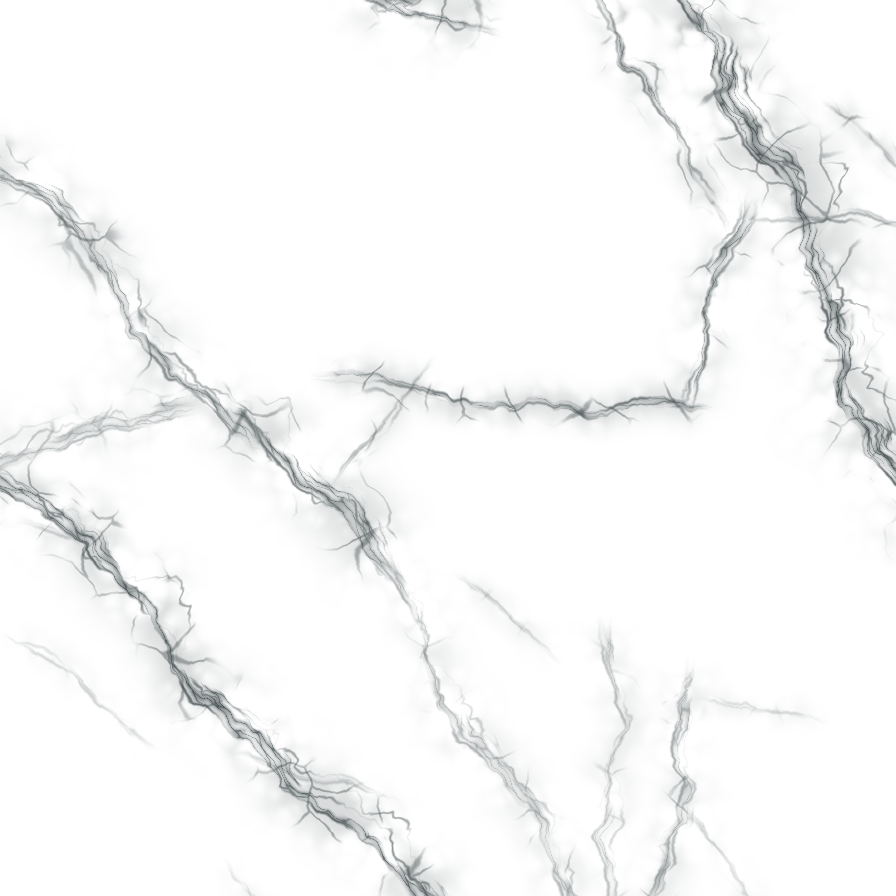
A Shadertoy shader for this texture:

```glsl
const vec3 STONE = vec3(1.0);
const vec3 INK = vec3(0.26, 0.30, 0.305);
const float BEND = 0.016;         // sideways wander of a vein
const float LINE = 0.0011;        // half width of a dark thread
const float HAZE = 0.20;          // strength of the pale cloud round veins
const float CRACK = 0.42;         // strength of the fine fracture web
const float CRACK_SCALE = 15.0;
const int HAIRS = 7;
const int WISPS = 2;

vec2 hash2(vec2 p) {
    return fract(sin(vec2(dot(p, vec2(127.1, 311.7)), dot(p, vec2(269.5, 183.3)))) * 43758.5);
}

// Cellular noise: x = distance to nearest seed, y = gap to the second nearest
vec2 cellular(vec2 p) {
    vec2 cell = floor(p), f = fract(p);
    float near1 = 8.0, near2 = 8.0;
    for (int j = -1; j <= 1; j++)
    for (int i = -1; i <= 1; i++) {
        vec2 o = vec2(i, j);
        float d = length(o + hash2(cell + o) - f);
        near2 = min(near2, max(near1, d));
        near1 = min(near1, d);
    }
    return vec2(near1, near2 - near1);
}

// Layered sines with bent phases, for jagged paths
float wander(float t, float seed) {
    float sum = 0.0, amp = 1.0, freq = 9.0;
    for (int k = 0; k < 5; k++) {
        float phase = seed * (2.3 + float(k));
        sum += amp * sin(freq * t + phase + 1.2 * sin(freq * 0.63 * t + phase));
        amp *= 0.55;
        freq *= 2.1;
    }
    return sum;
}

// Adds one vein to marble: x = ink, y = nearness to any vein
void addVein(inout vec2 marble, vec2 p, vec2 from, vec2 to, float width, float strength, float seed) {
    vec2 along = to - from;
    float len = length(along);
    along /= len;
    float t = dot(p - from, along);
    float s = dot(p - from, vec2(-along.y, along.x));
    if (t < -0.02 || t > len + 0.02 || abs(s) > 0.2) return;

    float fade = smoothstep(-0.02, 0.03, t) * smoothstep(-0.02, 0.03, len - t);
    float pinned = smoothstep(0.0, 0.15, t) * smoothstep(0.0, 0.15, len - t);
    s += BEND * pinned * wander(t, seed);
    float soft = 0.0012 + 0.5 / iResolution.y;

    // Translucent band: crisp on one side, ragged on the other
    vec2 fibre = cellular(vec2(t * 22.0 + s * 60.0, s * 140.0) + seed * 7.0);
    float swell = 0.5 + 0.5 * sin(t * 17.0 + seed * 3.0 + sin(t * 41.0 + seed));
    float w = width * (0.3 + 0.7 * swell) * (0.6 + 0.8 * fibre.x);
    float band = smoothstep(-soft, soft, s) * (1.0 - smoothstep(w * 0.6, w + soft, s));
    float tone = mix(0.14, 0.62, smoothstep(0.15, 0.9, fibre.x));
    tone += 0.3 * (1.0 - smoothstep(0.0, 0.15, fibre.y));
    float ink = band * tone;

    // Braided dark threads, broken along their length
    for (int k = 0; k < 3; k++) {
        float n = float(k);
        float offset = width * (0.42 * n + 0.3 * n * wander(t * 2.5, seed + n));
        float press = smoothstep(-0.5, 0.9, sin(t * (31.0 + 13.0 * n) + seed * 5.0 + n)
                      + 0.4 * sin(t * 97.0 + seed));
        float halfLine = LINE * (0.5 + press);
        float thread = 1.0 - smoothstep(halfLine - soft, halfLine + soft, abs(s - offset));
        ink = max(ink, thread * (0.2 + 0.6 * press) * (1.0 - 0.2 * n));
    }
    ink = clamp(ink * fade * strength, 0.0, 1.0);
    marble.x += ink * (1.0 - marble.x);

    float reach = (s - 0.4 * width) / (0.012 + width);
    marble.y = max(marble.y, exp(-reach * reach) * fade * strength);
}

void mainImage(out vec4 fragColor, in vec2 fragCoord) {
    vec2 p = fragCoord / iResolution.xy;
    vec2 q = p + 0.003 * vec2(wander(p.y * 4.0, 1.0), wander(p.x * 4.0, 4.0));
    vec2 marble = vec2(0.0);

    // Diagonal trunks
    addVein(marble, q, vec2(0.73, 1.05), vec2(1.04, 0.38), 0.036, 1.0, 1.3);
    addVein(marble, q, vec2(-0.03, 0.83), vec2(0.28, 0.50), 0.022, 0.75, 2.1);
    addVein(marble, q, vec2(0.27, 0.53), vec2(0.43, 0.36), 0.028, 0.9, 3.7);
    addVein(marble, q, vec2(0.43, 0.37), vec2(0.64, -0.03), 0.020, 0.5, 5.2);
    addVein(marble, q, vec2(-0.03, 0.48), vec2(0.49, -0.03), 0.026, 1.0, 4.4);

    // Bridges and side branches
    addVein(marble, q, vec2(0.78, 0.55), vec2(0.36, 0.587), 0.008, 0.85, 6.1);
    addVein(marble, q, vec2(0.77, 0.55), vec2(0.84, 0.77), 0.014, 0.85, 7.5);
    addVein(marble, q, vec2(0.65, 1.03), vec2(0.80, 0.76), 0.010, 0.75, 8.2);
    addVein(marble, q, vec2(-0.02, 0.47), vec2(0.21, 0.535), 0.030, 0.45, 9.6);
    addVein(marble, q, vec2(0.38, 1.01), vec2(0.54, 0.96), 0.026, 0.8, 2.8);
    addVein(marble, q, vec2(0.83, 0.76), vec2(1.03, 0.745), 0.005, 0.5, 5.9);
    addVein(marble, q, vec2(0.93, 0.88), vec2(1.03, 0.79), 0.005, 0.55, 6.7);
    addVein(marble, q, vec2(0.47, 0.59), vec2(0.38, 0.47), 0.005, 0.5, 3.1);

    // Upright wisps
    for (int i = 0; i < WISPS; i++) {
        float n = float(i);
        vec2 top = vec2(0.67 + 0.095 * n, 0.30 - 0.04 * n);
        addVein(marble, q, top, vec2(0.68 + 0.04 * n, -0.02), 0.014, 0.42 + 0.15 * n, 4.9 + n);
    }

    // Scattered faint hairs in the lower half
    for (int i = 1; i <= HAIRS; i++) {
        float n = float(i);
        vec2 start = fract(0.5 + n * vec2(0.7549, 0.5698)) * vec2(1.0, 0.45);
        vec2 run = vec2(0.11 + 0.05 * sin(n * 4.0), -0.07 - 0.05 * sin(n * 7.0));
        addVein(marble, q, start, start + run, 0.005, 0.3, n * 1.7);
    }

    // Pale clouds and fracture web, only close to veins
    float cloud = 0.6 * cellular(q * 11.0).x + 0.4 * cellular(q * 37.0 + 5.0).x;
    float haze = HAZE * marble.y * smoothstep(0.25, 0.65, cloud);
    vec2 web = cellular(q * CRACK_SCALE + 0.12 * sin(q.yx * 70.0));
    float crack = 1.0 - smoothstep(0.01, 0.06, web.y);
    crack *= CRACK * smoothstep(0.15, 0.7, marble.y) * smoothstep(0.3, 0.55, cloud);

    float ink = 1.0 - (1.0 - marble.x) * (1.0 - haze) * (1.0 - crack);
    fragColor = vec4(mix(STONE, INK, ink), 1.0);
}
```
